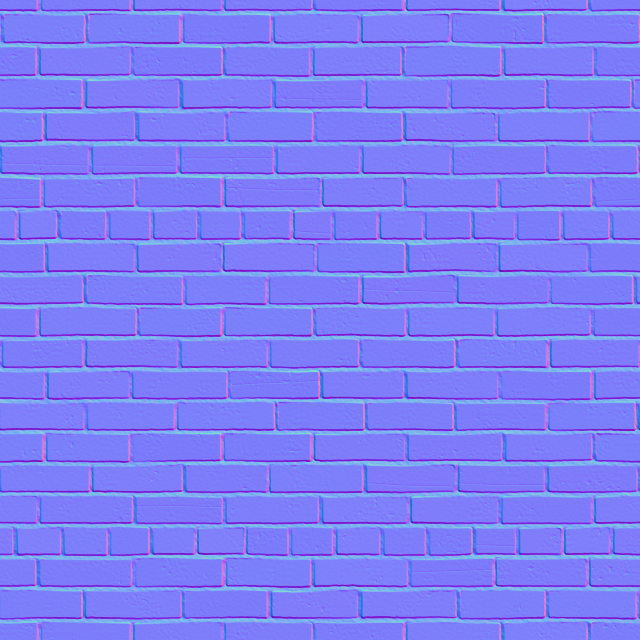
Reproduce this texture map procedurally as a WebGL 2 fragment shader.

```glsl
#version 300 es
precision highp float;

#define ROWS 20.0
#define BRICKS 7.0
#define HEADER_EVERY 10.0
#define JOINT_JITTER 0.11
#define BED_HALF 0.0036
#define HEAD_HALF 0.0030
#define BEVEL 0.0016
#define MORTAR_DEPTH 0.0019
#define MORTAR_SLOPE 0.50
#define MORTAR_ROUGH 0.0009
#define GRAIN 0.00016
#define GAIN 0.982

uniform vec2 u_resolution;
out vec4 fragColor;

const float TAU = 6.2831853;

float hash(vec2 c) {
    return fract(sin(dot(c, vec2(127.1, 311.7))) * 43758.5);
}

// Gradient noise over the unit canvas, wrapping after freq cells
float cornerRamp(vec2 cell, vec2 offset, vec2 freq) {
    float angle = TAU * hash(mod(cell, freq) + freq.x);
    return dot(vec2(cos(angle), sin(angle)), offset);
}

float gradientNoise(vec2 uv, vec2 freq) {
    vec2 p = uv * freq, cell = floor(p), f = p - cell;
    vec2 w = f * f * f * (f * (f * 6.0 - 15.0) + 10.0);
    vec2 e = vec2(1.0, 0.0);
    float low = mix(cornerRamp(cell, f, freq), cornerRamp(cell + e, f - e, freq), w.x);
    float high = mix(cornerRamp(cell + e.yx, f - e.yx, freq), cornerRamp(cell + 1.0, f - 1.0, freq), w.x);
    return mix(low, high, w.y);
}

// Head joint position, in bricks along the course
float jointAt(float index, float course, float count) {
    return index + JOINT_JITTER * (hash(vec2(mod(index, count), course + 40.0)) - 0.5);
}

float roundBox(vec2 p, vec2 halfSize, float radius) {
    vec2 q = abs(p) - halfSize + radius;
    return length(max(q, 0.0)) + min(max(q.x, q.y), 0.0) - radius;
}

float wallHeight(vec2 uv) {
    float sway = gradientNoise(uv, vec2(12.0));
    float rough = gradientNoise(uv, vec2(95.0));
    float fine = gradientNoise(uv, vec2(210.0));

    // Courses, counted downward, with uneven heights
    float s = (1.0 - uv.y) * ROWS - 0.47 + 0.045 * sway;
    s -= 0.086 * cos(TAU * (s - 9.0) / ROWS);
    float course = mod(floor(s), ROWS);
    bool header = mod(course, HEADER_EVERY) == 6.0;
    float count = header ? 2.0 * BRICKS : BRICKS;
    float shift = header ? 0.33 : mix(-0.03, 0.46, mod(course, 2.0));

    // Brick between two jittered head joints
    float x = uv.x * count - shift;
    float i = floor(x);
    if (x < jointAt(i, course, count)) i -= 1.0;
    else if (x >= jointAt(i + 1.0, course, count)) i += 1.0;
    float left = jointAt(i, course, count), right = jointAt(i + 1.0, course, count);
    vec2 p = vec2((x - 0.5 * (left + right)) / count, (0.5 - fract(s)) / ROWS);
    vec2 halfCell = vec2(0.5 * (right - left) / count, 0.5 / ROWS);
    vec2 id = vec2(mod(i, count), course);
    float r1 = hash(id + 3.0), r2 = hash(id + 71.0), r3 = hash(id + 133.0);

    // Chipped brick outline
    vec2 halfSize = halfCell - vec2(HEAD_HALF, BED_HALF) + 0.0012 * (vec2(r1, r2) - 0.5);
    float d = roundBox(p, halfSize, 0.003) + 0.0009 * rough + 0.0005 * fine;
    float brick = 1.0 - smoothstep(-BEVEL, BEVEL, d);

    // Mortar leans down under the upper brick, and sideways in head joints
    vec2 toJoint = p - sign(p) * halfCell;
    vec2 lean = toJoint * exp(-pow(toJoint / 0.007, vec2(2.0)));
    float jointId = mod(p.x > 0.0 ? i + 1.0 : i, count);
    float sideTilt = 1.3 * (hash(vec2(jointId, course + 90.0)) - 0.5);
    sideTilt *= smoothstep(0.001, 0.006, abs(toJoint.y));
    float mortar = -MORTAR_DEPTH - MORTAR_SLOPE * (1.0 + 0.6 * sway) * lean.y - sideTilt * lean.x;
    mortar += MORTAR_ROUGH * (rough + 0.5 * fine);

    // Brick face: slight tilt, grain, pits and a rare scratch
    float worn = smoothstep(-0.1, 0.4, gradientNoise(uv, vec2(23.0)));
    float pits = smoothstep(0.30, 0.55, gradientNoise(uv, vec2(120.0))) * worn;
    float face = dot(p, vec2(r2, r3) - 0.5) * 0.05 + GRAIN * fine * (0.6 + worn);
    face -= 0.0005 * pits;
    float scratch = (p.y - (r1 - 0.5) * 0.03 - (r2 - 0.5) * 0.12 * p.x) / 0.0009;
    face -= 0.00022 * step(0.87, r3) * exp(-scratch * scratch);

    return mix(mortar, face, brick);
}

void main() {
    vec2 uv = gl_FragCoord.xy / u_resolution;

    // Slope averaged over at least one pixel
    vec2 e = max(vec2(0.0007), 0.5 / u_resolution);
    float dx = wallHeight(uv + vec2(e.x, 0.0)) - wallHeight(uv - vec2(e.x, 0.0));
    float dy = wallHeight(uv + vec2(0.0, e.y)) - wallHeight(uv - vec2(0.0, e.y));
    vec3 normal = normalize(vec3(-vec2(dx, dy) / (2.0 * e), 1.0));

    fragColor = vec4(GAIN * (0.5 + 0.5 * normal), 1.0);
}
```
